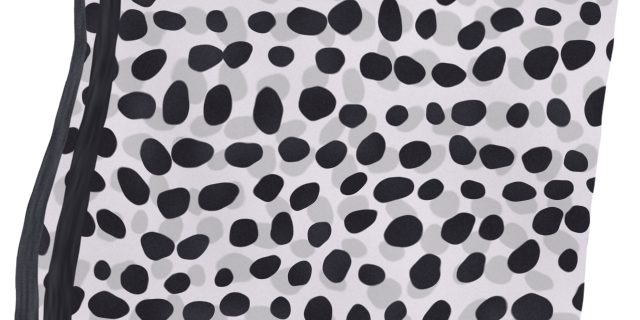
This texture is drawn by a Shadertoy shader. Its source:

```glsl
// Sheer white scarf with black animal spots, grey show-through and dark rolled hems.

vec2 hash2(vec2 p) {
    vec3 q = fract(p.xyx * vec3(0.1031, 0.1030, 0.0973));
    q += dot(q, q.yzx + 33.33);
    return fract((q.xx + q.yz) * q.zy);
}

float noise(vec2 p) {
    vec2 i = floor(p), f = fract(p);
    f *= f * (3.0 - 2.0 * f);
    return mix(mix(hash2(i).x, hash2(i + vec2(1, 0)).x, f.x),
               mix(hash2(i + vec2(0, 1)).x, hash2(i + vec2(1, 1)).x, f.x), f.y);
}

float smoothMin(float a, float b, float k) {
    float h = max(k - abs(a - b), 0.0) / k;
    return min(a, b) - 0.25 * h * h * k;
}

// Signed distance to a staggered scatter of two-lobed, tilted blobs
float spots(vec2 p, float seed) {
    const float cell = 0.131;
    p = p / cell + seed;
    p += 0.7 * vec2(noise(p * 0.45), noise(p * 0.45 + 31.0));
    float nearest = 1.0;
    for (int j = -1; j <= 1; j++)
    for (int i = -1; i <= 1; i++) {
        float row = floor(p.y) + float(j);
        float shift = 0.5 * mod(row, 2.0);
        vec2 id = vec2(floor(p.x - shift) + float(i), row);
        vec2 place = hash2(id + seed), shape = hash2(id + seed + 57.0);
        vec2 d = p - id - vec2(0.5 + shift, 0.5) - 0.34 * (place - 0.5);
        float tilt = 0.75 + 2.2 * (shape.x - 0.5);
        float c = cos(tilt), s = sin(tilt);
        d = mat2(c, -s, s, c) * d;
        float r = mix(0.19, 0.35, sqrt(shape.y));
        float body = length(d + vec2(0.2 * r, 0.0)) - r;
        float lobe = length(d - r * vec2(0.55, 0.5 * (place.x - 0.5))) - 0.75 * r;
        nearest = min(nearest, smoothMin(body, lobe, 0.16));
    }
    return cell * (nearest + 0.07 * (noise(p * 4.0) - 0.5));
}

// Antialiased coverage of a signed distance
float cover(float d, float softness) {
    float w = max(softness, 0.8 / iResolution.y);
    return 1.0 - smoothstep(-w, w, d);
}

// Coverage of the horizontal span between a and b
float band(float x, float a, float b) {
    return cover(max(a - x, x - b), 0.003);
}

void mainImage(out vec4 fragColor, in vec2 fragCoord) {
    vec2 p = fragCoord / iResolution.y;
    p.x += 1.0 - 0.5 * iResolution.x / iResolution.y;

    // Slanting outlines of the cloth and its two hems
    float ripple = 0.007 * (noise(vec2(p.y * 14.0, 3.0)) - 0.5);
    float outer = 0.047 + 0.187 * smoothstep(0.1, 0.95, p.y) + ripple;
    float inner = 0.13 + 0.18 * smoothstep(-0.1, 1.05, p.y) - ripple;
    float right = 1.815 + 0.085 * p.y + 0.035 * p.y * p.y + ripple;
    float outerEnd = outer + mix(0.075, 0.034, p.y);
    float innerEnd = inner + mix(0.088, 0.066, p.y);

    // Sheer ground with soft folds, a pale sheen and fine weave
    float folds = noise(vec2(p.x * 5.0 + p.y * 2.0, p.y * 2.5 - p.x));
    float sheen = exp(-40.0 * pow(p.x - 1.22 - 0.2 * p.y, 2.0));
    float weave = noise(p * vec2(230, 260)) - 0.5;
    float light = 0.965 + 0.06 * folds + 0.03 * sheen + 0.025 * weave;
    vec3 cloth = vec3(0.87, 0.85, 0.88) * light;

    // Grey spots from the layer behind
    float ghost = cover(spots(p + vec2(0.05, 0.03), 19.0), 0.005);
    cloth = mix(cloth, vec3(0.75, 0.74, 0.76) * light, ghost);

    // Printed spots; the folded strip shows its own part of the pattern
    float seed = p.x < inner + 0.03 ? 43.0 : 7.0;
    float wear = noise(p * 9.0 + 5.0);
    vec3 ink = mix(vec3(0.145, 0.135, 0.165), vec3(0.21, 0.205, 0.235), wear * wear);
    cloth = mix(cloth, ink + 0.03 * weave, cover(spots(p, seed), 0.003));

    // Hems with lengthwise threads
    float threads = noise(vec2((p.x - outer) * 110.0, p.y * 14.0));
    vec3 hem = vec3(0.19, 0.19, 0.22) + 0.1 * threads + 0.04 * weave;
    cloth = mix(cloth, hem, band(p.x, outer, outerEnd));
    float crease = smoothstep(0.018, 0.0, abs(p.x - inner - 0.02)) * 0.04;
    vec3 fold = vec3(0.13, 0.125, 0.15) + 0.06 * threads + crease;
    cloth = mix(cloth, fold, band(p.x, inner, innerEnd));

    // White backdrop
    fragColor = vec4(mix(vec3(1.0), cloth, band(p.x, outer, right)), 1.0);
}
```
